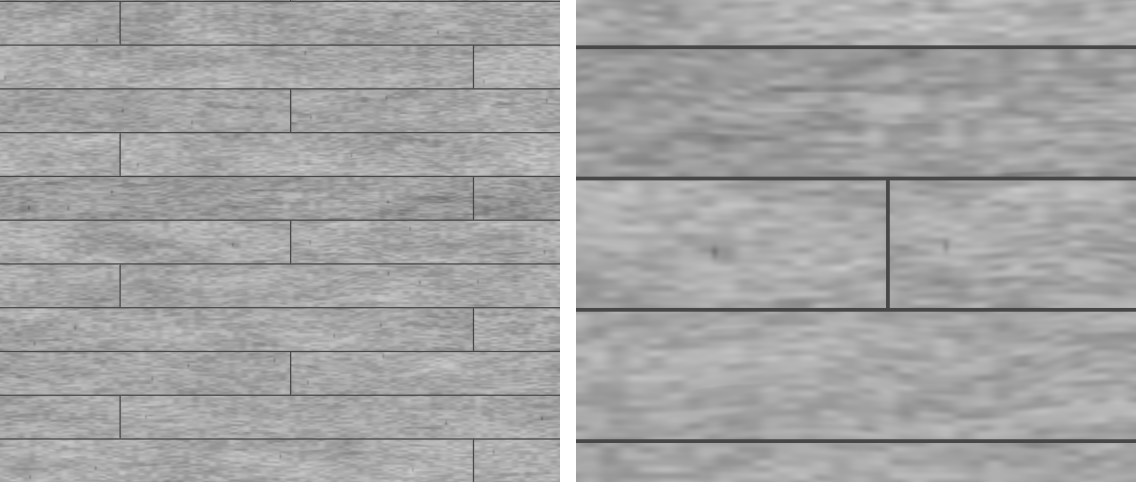
Left, the full canvas; right, a detail of the centre.
Reproduce this texture procedurally as a WebGL 2 fragment shader.

```glsl
#version 300 es
precision highp float;
// Grey wooden planking: eleven rows of long boards with staggered end joints.
// Each board gets its own stretched noise for fibres, streaks and pale patches,
// then thin dark seams are laid over it by distance.

uniform vec2 u_resolution;
out vec4 fragColor;

#define ROW_HEIGHT 0.0908
#define TOP_GAP 0.0028
#define JOINTS vec3(0.2145, 0.8455, 0.5190)
#define SEAM_HALF 0.00130
#define SEAM_GREY 0.28
#define WOOD_GREY 0.660
#define FIBRE_AMP 0.125
#define GRAIN_AMP 0.100
#define PATCH_AMP 0.130
#define STREAK_AMP 0.075
#define SPECK_AMP 0.13

// Overall lightness of each row, from the top down
const float ROW_TONE[11] = float[11](-0.012, 0.008, -0.016, 0.014, -0.034,
                                     0.000, 0.016, -0.004, -0.004, -0.006, 0.016);

float hash(vec2 p) {
    vec3 q = fract(vec3(p.xyx) * 0.1031);
    q += dot(q, q.yzx + 33.33);
    return fract((q.x + q.y) * q.z);
}

float noise(vec2 p) {
    vec2 cell = floor(p), f = fract(p);
    f = f * f * (3.0 - 2.0 * f);
    float low = mix(hash(cell), hash(cell + vec2(1, 0)), f.x);
    float high = mix(hash(cell + vec2(0, 1)), hash(cell + vec2(1, 1)), f.x);
    return mix(low, high, f.y);
}

// Small dark pores, at most one in each cell along the board
float specks(vec2 board, float row) {
    float cell = floor(board.x * 14.0);
    vec2 seed = vec2(cell, row * 7.0 + 3.0);
    vec2 centre = vec2((cell + 0.2 + 0.6 * hash(seed)) / 14.0,
                       ROW_HEIGHT * (0.1 + 0.8 * hash(seed + 41.0)));
    vec2 d = (board - centre) / vec2(0.0025, 0.0045);
    return step(0.78, hash(seed + 87.0)) * exp(-dot(d, d));
}

// board: x along the plank, y down from its upper edge
float wood(vec2 board, float row) {
    vec2 p = board + vec2(row * 3.71 + 9.0, row * 1.37 + 5.0);

    // Gentle waviness bends the fibres
    p.y += 0.010 * (noise(p * vec2(9.0, 14.0)) - 0.5);
    float fibre = noise(p * vec2(75.0, 230.0)) - 0.5;
    float grain = 0.6 * noise(p * vec2(22.0, 120.0)) + 0.4 * noise(p * vec2(9.0, 65.0)) - 0.5;
    float patches = 0.65 * noise(p * vec2(6.0, 20.0)) + 0.35 * noise(p * vec2(15.0, 42.0)) - 0.5;

    // Arched growth rings, visible only in places
    float arch = p.y + 0.022 * noise(p * vec2(13.0, 22.0));
    float rings = sin(arch * 760.0) * smoothstep(0.4, 0.8, noise(p * vec2(5.0, 16.0) + 31.0));

    // Long dark streaks, stronger on darker boards
    float tone = ROW_TONE[int(clamp(row, 0.0, 10.0))];
    float streak = smoothstep(0.70, 0.95, noise(p * vec2(14.0, 105.0) + 57.0));
    streak *= 0.6 - 14.0 * min(tone, 0.0);

    return WOOD_GREY + tone + FIBRE_AMP * fibre + GRAIN_AMP * grain + PATCH_AMP * patches
         + 0.012 * rings - STREAK_AMP * streak - SPECK_AMP * specks(board, row);
}

void main() {
    vec2 uv = gl_FragCoord.xy / u_resolution;
    float aspect = u_resolution.x / u_resolution.y;
    float pixel = 1.0 / u_resolution.y;

    // Rows counted downwards; the end joint repeats every three rows
    float depth = 1.0 - uv.y - TOP_GAP;
    float row = floor(depth / ROW_HEIGHT);
    float across = depth - row * ROW_HEIGHT;
    float joint = JOINTS[int(mod(row, 3.0))];
    float along = fract(uv.x - joint);

    float grey = wood(vec2(along * aspect, across), row);

    // Seams, with a faint shade along the board edges
    float rowEdge = min(across, ROW_HEIGHT - across);
    float endEdge = min(along, 1.0 - along) * aspect;
    float edge = min(rowEdge, endEdge);
    grey -= 0.035 * exp(-edge / 0.0025);
    float seam = clamp((SEAM_HALF - edge) / pixel + 0.5, 0.0, 1.0);
    grey = mix(grey, SEAM_GREY, seam);

    fragColor = vec4(vec3(grey), 1.0);
}
```
